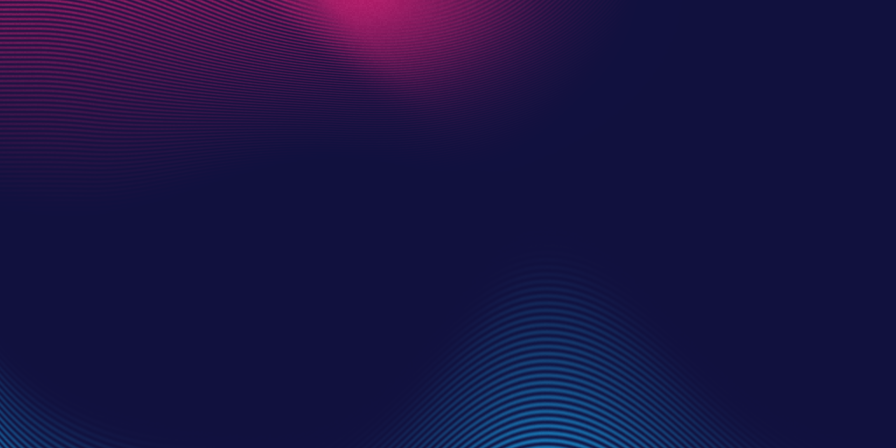
Give the GLSL for this background, as a WebGL 2 fragment shader.

```glsl
#version 300 es
precision highp float;

uniform vec2 u_resolution;
out vec4 outColor;

const float TAU = 6.2831853;
const vec3 NAVY = vec3(0.066, 0.067, 0.245);
const vec3 PLUM = vec3(0.16, 0.07, 0.28);
const vec3 MAGENTA = vec3(0.70, 0.12, 0.42);
const vec3 AZURE = vec3(0.10, 0.46, 0.70);

// Sine-free hash, 0 to 1
float hash(vec2 p) {
    vec3 q = fract(vec3(p.xyx) * 0.1031);
    q += dot(q, q.yzx + 33.33);
    return fract((q.x + q.y) * q.z);
}

float bell(float x, float center, float width) {
    float d = (x - center) / width;
    return exp(-d * d);
}

// Repeated soft lines that settle to their mean when too fine to resolve
float lines(float phase) {
    float footprint = length(vec2(dFdx(phase), dFdy(phase)));
    float contrast = 1.0 - smoothstep(0.3, 0.75, footprint);
    return 0.5 + 0.5 * contrast * cos(TAU * phase);
}

// Waves above the lower edge, with the given half widths of the main hill
float hillHeight(float x, float leftWidth, float rightWidth) {
    float width = x < 1.22 ? leftWidth : rightWidth;
    return 0.01 + 0.49 * bell(x, 1.22, width) + 0.25 * exp(-4.5 * x);
}

// Reach of the pink veil below the upper edge
float veilDepth(float x) {
    float closing = max(x - 0.9, 0.0);
    return 0.42 + 0.065 * cos(5.2 * (x - 0.15)) - 1.7 * closing * closing;
}

// Vertical shift of the veil lines: sagging into the core, rising beyond it
float veilBend(float x, float depth) {
    float sag = 0.21 * smoothstep(0.08, 0.85, x);
    float lift = 0.12 * smoothstep(0.2, 0.75, x);
    float outward = max(x - 0.85, 0.0);
    float bend = mix(sag, -lift, smoothstep(0.02, 0.5, depth));
    return bend - 1.1 * outward * outward;
}

// Strength of the lined pink veil
float veil(float x, float depth) {
    float reach = veilDepth(x);
    float fade = pow(clamp(1.0 - depth / max(reach, 0.01), 0.0, 1.0), 1.3);
    float sideFade = 1.0 - smoothstep(0.65, 1.5, x);
    float stroke = lines((depth - veilBend(x, depth)) * 94.0);
    return fade * sideFade * smoothstep(0.0, 0.12, reach) * mix(0.22, 1.0, stroke);
}

// Bright core with a crisp left flank and a wide right falloff
float coreGlow(float x, float depth) {
    float flank = smoothstep(-0.06, 0.12, x - 0.62 - 1.1 * depth);
    return flank * bell(x, 0.81, 0.26) * bell(depth, -0.02, 0.165);
}

void main() {
    vec2 p = gl_FragCoord.xy / u_resolution.y;
    p.x *= 2.0 * u_resolution.y / u_resolution.x;
    float depth = 1.0 - p.y;

    // Pink veil and core
    float glow = coreGlow(p.x, depth);
    float pink = veil(p.x, depth) * (1.0 - smoothstep(0.0, 0.9, glow));
    vec3 color = mix(NAVY, MAGENTA, clamp(pink * 0.72 + glow, 0.0, 1.0));

    // Blue hills, plum at the crest, lined by flatter arcs
    float rise = hillHeight(p.x, 0.31, 0.38) - p.y;
    float fullRise = mix(0.32, 0.5, smoothstep(0.2, 0.7, p.x));
    float strength = clamp(rise / fullRise, 0.0, 1.0);
    float stroke = lines((hillHeight(p.x, 0.44, 0.48) - p.y) * 62.0);
    vec3 lineColor = mix(PLUM, AZURE, smoothstep(0.0, 0.4, strength));
    color = mix(color, lineColor, pow(strength, 1.45) * mix(0.1, 1.0, stroke));

    // Faint grain inside the lit areas
    float grain = hash(floor(p * 256.0)) - 0.5;
    color += grain * 0.025 * clamp(pink + glow + strength * 0.5, 0.0, 1.0);

    outColor = vec4(color, 1.0);
}
```
